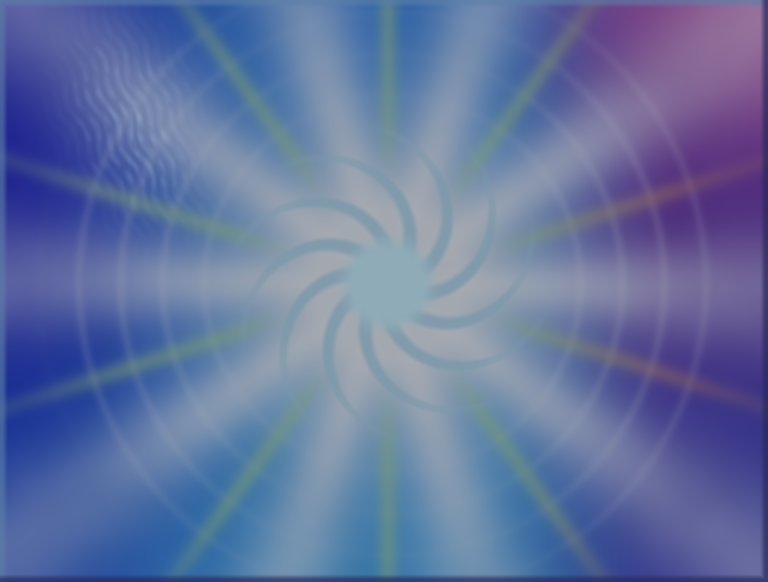
A Shadertoy shader for this background:

```glsl
const float PI = 3.14159265;
const float RAYS = 10.0;

// Signed offset from the nearest multiple of period
float fold(float x, float period) {
    return mod(x + 0.5 * period, period) - 0.5 * period;
}

float bell(float x, float width) {
    return exp(-x * x / (width * width));
}

vec2 hashGradient(vec2 cell) {
    vec2 h = vec2(dot(cell, vec2(127.1, 311.7)), dot(cell, vec2(269.5, 183.3)));
    return 2.0 * fract(sin(h) * 43758.5) - 1.0;
}

float gradientNoise(vec2 p) {
    vec2 i = floor(p), f = fract(p);
    vec2 u = f * f * (3.0 - 2.0 * f);
    vec2 e = vec2(0.0, 1.0);
    float low = mix(dot(hashGradient(i), f),
                    dot(hashGradient(i + e.yx), f - e.yx), u.x);
    float high = mix(dot(hashGradient(i + e.xy), f - e.xy),
                     dot(hashGradient(i + e.yy), f - e.yy), u.x);
    return mix(low, high, u.y);
}

// Indigo at the left, teal in the middle, violet at the right
vec3 backdrop(vec2 uv) {
    vec3 indigo = mix(vec3(0.09, 0.22, 0.59), vec3(0.12, 0.14, 0.56), smoothstep(0.1, 0.6, uv.y));
    vec3 teal = mix(vec3(0.20, 0.46, 0.66), vec3(0.16, 0.37, 0.65), uv.y);
    vec3 violet = mix(vec3(0.20, 0.21, 0.54), vec3(0.30, 0.17, 0.49), smoothstep(0.1, 0.7, uv.y));
    vec3 color = mix(indigo, teal, smoothstep(0.0, 0.38, uv.x));
    color = mix(color, violet, smoothstep(0.62, 0.88, uv.x));
    float corner = 1.0 - smoothstep(0.0, 0.4, length(uv - vec2(1.0)));
    return mix(color, vec3(0.54, 0.27, 0.52), corner);
}

// Coverage of curved arms that leave the hub counterclockwise
float spiralArms(float r, float angle, float reach) {
    float s = min(r, 0.985 * reach);
    float bend = asin(s / reach) + 1.5 * s;
    float slope = r * (inversesqrt(reach * reach - s * s) + 1.5);
    float offset = fold(angle - bend - 0.05, 2.0 * PI / RAYS);
    float dist = abs(offset) * r * inversesqrt(1.0 + slope * slope);
    float width = mix(0.012, 0.006, smoothstep(0.08, 0.26, r));
    float fade = 1.0 - smoothstep(0.17, 0.3, r);
    return (1.0 - smoothstep(0.4 * width, 1.5 * width, dist)) * fade;
}

// Short slanted dashes inside a soft patch
float dashes(vec2 p, vec2 center, float size) {
    vec2 q = p - center;
    vec2 along = normalize(vec2(0.42, -1.0));
    vec2 local = vec2(dot(q, vec2(-along.y, along.x)), dot(q, along));
    float weave = 0.5 + 0.5 * sin(local.x * 330.0 + 2.0 * sin(local.y * 60.0));
    float grain = 0.5 + gradientNoise(local * vec2(75.0, 45.0));
    return weave * grain * bell(local.x, size * 0.6) * bell(local.y, size);
}

// Soft line along one canvas edge
float rim(float distanceToEdge) {
    return 1.0 - smoothstep(0.003, 0.015, distanceToEdge);
}

void mainImage(out vec4 fragColor, in vec2 fragCoord) {
    vec2 uv = fragCoord / iResolution.xy;
    vec2 p = (fragCoord - vec2(0.505, 0.512) * iResolution.xy) / iResolution.y;
    float r = length(p);
    float angle = atan(p.y, p.x);
    float sector = 2.0 * PI / RAYS;
    float mottling = gradientNoise(p * 7.0) + 0.5 * gradientNoise(p * 15.0);

    vec3 pale = vec3(0.64, 0.66, 0.71);
    vec3 color = backdrop(uv) + 0.025 * mottling;

    // Broad pale rays
    float ray = pow(0.5 + 0.5 * cos(RAYS * (angle + 0.015)), 1.5);
    float rayFade = mix(0.62, 0.42, smoothstep(0.3, 0.7, r));
    color = mix(color, pale, ray * (rayFade + 0.06 * mottling));

    // Faint rings, strongest toward the sides
    float ringRadius = r - 0.323 - 0.008 * p.x / max(r, 0.01);
    float ring = bell(fold(ringRadius, 0.072), 0.009);
    float side = 0.25 + 0.75 * smoothstep(0.35, 0.95, abs(p.x) / max(r, 0.01));
    float ringFade = smoothstep(0.25, 0.34, r) * (1.0 - smoothstep(0.52, 0.62, r));
    color = mix(color, pale, 0.17 * ring * side * ringFade);

    // Central glow
    float glow = bell(r, 0.29);
    color = mix(color, vec3(0.66, 0.67, 0.69), min(1.15 * glow, 0.95));

    // Narrow golden rays between the pale ones
    float gapOffset = r * sin(fold(angle + 0.5 * sector, sector));
    float gold = bell(gapOffset, 0.017) * smoothstep(0.16, 0.3, r);
    gold *= 1.0 - 0.6 * smoothstep(0.45, 0.68, r);
    vec3 goldColor = mix(vec3(0.47, 0.60, 0.46), vec3(0.56, 0.40, 0.37), smoothstep(0.65, 0.9, uv.x));
    color = mix(color, goldColor, 0.5 * gold);

    // Woven highlight at the upper left
    vec2 patchCenter = vec2(-0.43, 0.27);
    color = mix(color, pale, 0.2 * bell(length(p - patchCenter), 0.13));
    color = mix(color, vec3(0.6, 0.7, 0.82), 0.55 * clamp(dashes(p, patchCenter, 0.13), 0.0, 1.0));

    // Swirl and its hub
    color = mix(color, vec3(0.48, 0.60, 0.67), 0.85 * spiralArms(r, angle, 0.29));
    color = mix(color, vec3(0.56, 0.67, 0.72), 1.0 - smoothstep(0.055, 0.095, r));

    // Bevelled frame: light at top and left, dark at right and bottom
    float aspect = iResolution.x / iResolution.y;
    color = mix(color, vec3(0.36, 0.50, 0.66), 0.6 * max(rim(1.0 - uv.y), rim(uv.x * aspect)));
    color = mix(color, vec3(0.15, 0.16, 0.36), 0.7 * max(rim(uv.y), rim((1.0 - uv.x) * aspect)));
    fragColor = vec4(clamp(color, 0.0, 1.0), 1.0);
}
```
